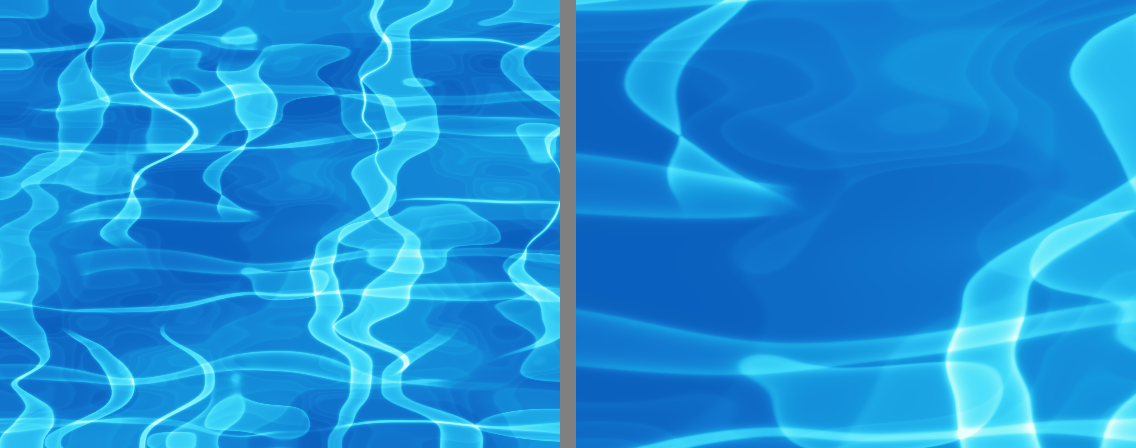
Left, the full canvas; right, a detail of the centre.
Give the GLSL for this texture, as a Shadertoy shader.

```glsl
// Sunlit swimming pool water: wavy ribbons of refracted light over deep blue.

float hash(vec2 p) {
    vec3 q = fract(p.xyx * 0.1031);
    q += dot(q, q.yzx + 33.33);
    return fract((q.x + q.y) * q.z);
}

float noise(vec2 p) {
    vec2 cell = floor(p), f = fract(p);
    f = f * f * f * (f * (f * 6.0 - 15.0) + 10.0);
    float low = mix(hash(cell), hash(cell + vec2(1, 0)), f.x);
    float high = mix(hash(cell + vec2(0, 1)), hash(cell + vec2(1, 1)), f.x);
    return mix(low, high, f.y);
}

// Positions of the two edges of a ribbon; they may cross and form lenses.
vec2 ribbonEdges(float along, float bend, float freq, float width, float seed) {
    float centre = noise(vec2(along * freq, seed)) - 0.5;
    centre += 0.4 * (noise(vec2(along * freq * 2.3, seed + 3.0)) - 0.5);
    float halfWidth = width * (1.7 * noise(vec2(along * freq * 0.9, seed + 5.0)) - 0.4);
    return bend * centre + vec2(-halfWidth, halfWidth);
}

// Light of one ribbon: an even fill with glowing folds along both edges.
float ribbon(vec2 p, float bend, float freq, float width, float seed, vec2 fillAndRim) {
    const float STEP = 0.002;
    const float SOFT = 0.0018;
    vec2 edges = ribbonEdges(p.y, bend, freq, width, seed);
    vec2 slope = (ribbonEdges(p.y + STEP, bend, freq, width, seed) - edges) / STEP;
    vec2 dist = (p.x - edges) * inversesqrt(1.0 + slope * slope);
    vec2 side = smoothstep(-SOFT, SOFT, dist);
    float inside = abs(side.x - side.y);
    vec2 rim = exp(-abs(dist) / mix(0.0024, 0.0065, inside));
    float shine = 0.3 + 1.1 * noise(vec2(p.y * 8.0, seed + 9.0));
    float present = smoothstep(0.25, 0.33, noise(vec2(p.y * 2.8, seed + 7.0)));
    return present * (fillAndRim.x * inside + fillAndRim.y * shine * (rim.x + rim.y));
}

// Light that starts with a bright fold where the height passes a level.
float fold(float height, float level, vec2 fillAndRim) {
    float d = height - level;
    float inside = smoothstep(-0.007, 0.007, d);
    return fillAndRim.x * inside + fillAndRim.y * exp(-abs(d) / mix(0.008, 0.025, inside));
}

// Colours from deep water to glare.
vec3 waterColour(float light) {
    vec3 ramp[7] = vec3[7](
        vec3(0.035, 0.36, 0.73), vec3(0.07, 0.48, 0.82), vec3(0.08, 0.60, 0.87),
        vec3(0.15, 0.73, 0.94), vec3(0.26, 0.86, 0.98), vec3(0.53, 0.95, 0.98),
        vec3(0.90, 1.00, 0.99));
    vec3 colour = ramp[0];
    for (int i = 1; i < 7; i++)
        colour = mix(colour, ramp[i], clamp(light - float(i - 1), 0.0, 1.0));
    return colour;
}

void mainImage(out vec4 fragColor, in vec2 fragCoord) {
    vec2 p = fragCoord / iResolution.y;

    // Swell and small waves that shift everything, mostly sideways
    vec2 swell = vec2(noise(p * vec2(1.5, 7.0) + 4.0), noise(p * vec2(2.2, 2.5) + 17.0)) - 0.5;
    float chop = noise(p * vec2(2.0, 19.0) + 43.0) - 0.5;
    vec2 q = p + swell * vec2(0.08, 0.05) + vec2(0.035 * chop, 0.0);

    // Deep water with broad, flat patches
    float broad = 0.7 * noise(q * vec2(2.3, 5.0) + 31.0) + 0.3 * noise(q * vec2(5.0, 11.0) + 8.0);
    float light = 0.15 + 0.75 * smoothstep(0.35, 0.75, broad);
    light += fold(broad, 0.42, vec2(0.15, 0.15)) + fold(broad, 0.57, vec2(0.30, 0.35));

    // Faint nested ripples
    float ripple = 0.6 * noise(q * vec2(4.5, 10.0) + 91.0) + 0.4 * noise(q * vec2(9.0, 21.0) + 67.0);
    for (float level = 0.40; level < 0.75; level += 0.10)
        light += fold(ripple, level, vec2(0.14, 0.26));

    // Flat bright pools with folded outlines
    float pool = 0.6 * noise(q * vec2(3.2, 8.0) + 53.0) + 0.4 * noise(q * vec2(7.5, 17.0) + 71.0);
    light += fold(pool, 0.65, vec2(1.1, 1.2));

    // Upright ribbons, leaning more towards the top
    const float UPRIGHT = 9.0;
    for (float i = 0.0; i < UPRIGHT; i++) {
        float seed = 20.0 * i + 11.0;
        float base = 1.4 * (i + 0.2 + 0.6 * hash(vec2(seed, 2.0))) / UPRIGHT - 0.13;
        float lean = 0.22 * hash(vec2(seed, 5.0)) * q.y * q.y;
        float width = mix(0.008, 0.058, hash(vec2(seed, 8.0)));
        light += ribbon(vec2(q.x - base - lean, q.y), 0.16, 7.0, width, seed, vec2(1.75, 2.3));
    }

    // Level streaks, thin and nearly straight
    const float LEVEL = 8.0;
    for (float i = 0.0; i < LEVEL; i++) {
        float seed = 20.0 * i + 301.0;
        float base = (i + 0.2 + 0.6 * hash(vec2(seed, 2.0))) / LEVEL;
        light += ribbon(vec2(q.y - base, q.x), 0.05, 3.2, 0.02, seed, vec2(0.55, 1.7));
    }

    // Soften the sum where many folds overlap
    light = min(light, 3.6) + 0.6 * max(light - 3.6, 0.0);
    fragColor = vec4(waterColour(light), 1.0);
}
```
